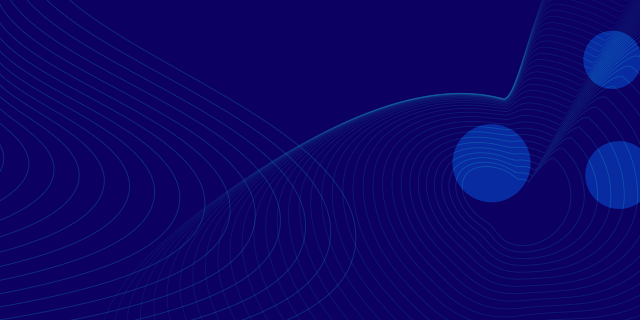
This background is drawn by a Shadertoy shader. Its source:

```glsl
const float TAU = 6.2831853;

const vec3 BACKGROUND = vec3(0.047, 0.004, 0.385);
const vec3 DISC_COLOR = vec3(0.03, 0.17, 0.63);
const vec3 LINE_COLOR = vec3(0.07, 0.50, 0.74);

// Lengths are fractions of the canvas height
const float HALF_WIDTH = 0.0013;

// Discs: centre, radius
const vec3 DISCS[3] = vec3[3](
    vec3(1.914, 0.813, 0.091),
    vec3(1.536, 0.490, 0.122),
    vec3(1.935, 0.453, 0.106));

// Left waves
const int WAVE_COUNT = 15;
const vec2 WAVE_APEX = vec2(1.112, 0.258);
const vec2 WAVE_SHIFT = vec2(-0.0786, 0.0177);
const float WAVE_ALPHA = 0.36;

// Right rings
const int RING_COUNT = 35;
const vec2 RING_CENTRE = vec2(1.628, 0.388);
const float SEAM_ANGLE = 0.87;
const float SEAM_WIDTH = 0.21;
const float FOLD_SHARPNESS = 6.0;
const float RING_ALPHA = 0.25;
const float RING_ALPHA_OUTER = 0.12;
const float DISC_LINE_BOOST = 1.9;

float coverage(float distanceToEdge, float pixel) {
    return clamp(0.5 - distanceToEdge / pixel, 0.0, 1.0);
}

float bell(float x, float centre, float width) {
    float t = (x - centre) / width;
    return exp(-t * t);
}

// Distance a wave falls back from its apex at height v above it
float waveFall(float v, float index) {
    float curvature = 2.19 * exp(0.08 * index);
    float reach = 0.966 - 0.0573 * index;
    float up = clamp(v, 0.0, reach);
    float down = min(v, 0.0);
    float bend = up / reach;
    float upper = up * up / (1.0 + bend * bend * bend * bend);
    float lower = down * down * (1.0 + down * down / 0.143);
    return curvature * (upper + lower);
}

float waveDistance(vec2 p, float index) {
    const float STEP = 0.002;
    vec2 q = p - WAVE_APEX - WAVE_SHIFT * index;
    float slope = (waveFall(q.y + STEP, index) - waveFall(q.y - STEP, index)) / (2.0 * STEP);
    return abs(q.x + waveFall(q.y, index)) / sqrt(1.0 + slope * slope);
}

// Ring radius: open growth, limited by a fold on the upper left
float ringRadius(float angle, float index) {
    float a = mod(angle - SEAM_ANGLE, TAU) + SEAM_ANGLE;
    float seam = smoothstep(SEAM_ANGLE, SEAM_ANGLE + SEAM_WIDTH, a);

    float inner = mix(0.052, 0.156, smoothstep(1.66, 2.8, a));
    inner += 0.031 * bell(a, 2.9, 0.44) - 0.024 * bell(a, 3.93, 0.4);
    inner = mix(0.152, inner, seam);

    float spacing = mix(0.020, 0.0417, smoothstep(4.7, 6.28, a));
    spacing = mix(0.0417, spacing, seam);
    float widening = 0.00052 * smoothstep(1.75, 2.97, a) * (1.0 - smoothstep(4.0, 5.2, a));
    float open = inner + index * (spacing + widening * index);

    float inverseFold = max(3.25 - 1.573 * max(a - 1.745, 0.0), 0.0);
    inverseFold *= smoothstep(1.2, 1.75, a);
    float limit = pow(open * inverseFold, FOLD_SHARPNESS);
    return open * pow(1.0 + limit, -1.0 / FOLD_SHARPNESS);
}

float ringDistance(float radius, float angle, float index) {
    const float STEP = 0.006;
    float ring = ringRadius(angle, index);
    float slope = (ringRadius(angle + STEP, index) - ring) / (STEP * max(radius, 0.02));
    return abs(radius - ring) / sqrt(1.0 + slope * slope);
}

void mainImage(out vec4 fragColor, in vec2 fragCoord) {
    float pixel = 1.0 / iResolution.y;
    vec2 p = fragCoord * pixel;

    // Flat discs
    float disc = 0.0;
    for (int i = 0; i < 3; i++) {
        float edge = length(p - DISCS[i].xy) - DISCS[i].z;
        disc = max(disc, coverage(edge, pixel));
    }
    vec3 color = mix(BACKGROUND, DISC_COLOR, disc);

    // Light left unblocked by the stacked translucent lines
    float clear = 1.0;
    for (int i = 0; i < WAVE_COUNT; i++) {
        float d = waveDistance(p, float(i));
        clear *= 1.0 - WAVE_ALPHA * coverage(d - HALF_WIDTH, pixel);
    }

    vec2 q = p - RING_CENTRE;
    float radius = length(q);
    float angle = atan(q.y, q.x);
    float boost = mix(1.0, DISC_LINE_BOOST, disc);
    for (int i = 0; i < RING_COUNT; i++) {
        float d = ringDistance(radius, angle, float(i));
        float alpha = mix(RING_ALPHA, RING_ALPHA_OUTER, float(i) / float(RING_COUNT));
        clear *= 1.0 - alpha * boost * coverage(d - HALF_WIDTH, pixel);
    }

    fragColor = vec4(mix(LINE_COLOR, color, max(clear, 0.3)), 1.0);
}
```
